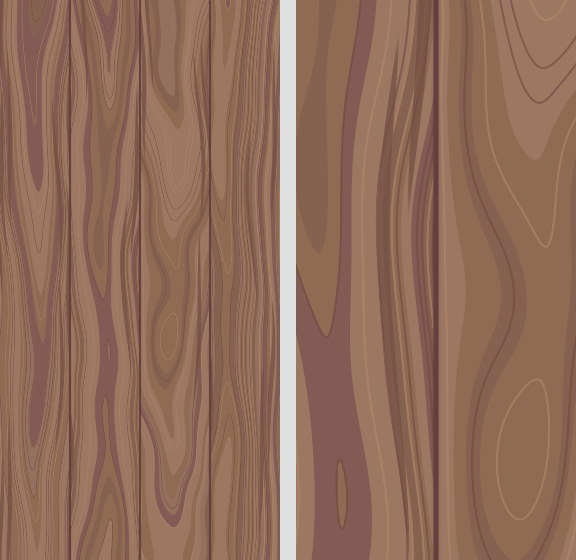
Left, the full canvas; right, a detail of the centre.
Reproduce this texture procedurally as a Shadertoy shader.

```glsl
// Four full-height wooden planks in flat tones, parted by dark vertical seams.
// Each plank is a set of contour bands of one field: a tapering cathedral arch
// bent by layered sines. Thin contour lines and dark slivers add the grain.

const float PLANK_COUNT = 4.0;
const float SEAM_HALF_WIDTH = 0.0030;   // in canvas widths
const float SEAM_SHADE_WIDTH = 0.008;
const float LINE_HALF_WIDTH = 0.0013;
const float LINE_CHANCE = 0.42;
const float LINE_STRENGTH = 0.6;
const float SLIVER_COLUMNS = 9.0;       // per plank
const float SLIVER_LENGTH = 2.6;        // in plank widths
const float SLIVER_CHANCE = 0.26;
const float SLIVER_STRENGTH = 0.75;

const vec3 SEAM_COLOR = vec3(0.39, 0.25, 0.24);
const vec3 SLIVER_COLOR = vec3(0.45, 0.31, 0.26);
const vec3 DARK_LINE = vec3(0.44, 0.29, 0.25);
const vec3 LIGHT_LINE = vec3(0.69, 0.53, 0.41);

// Wood tones; the last value is the cumulative share of bands
const vec4 TONES[5] = vec4[5](
    vec4(0.61, 0.47, 0.39, 0.34),
    vec4(0.56, 0.42, 0.33, 0.64),
    vec4(0.52, 0.38, 0.31, 0.76),
    vec4(0.51, 0.36, 0.33, 0.90),
    vec4(0.58, 0.44, 0.37, 1.01));

// Per plank: arch centre, bands across, bands per plank width of height, bend
const vec4 GRAIN[4] = vec4[4](
    vec4(0.55, 12.0, 1.15, 0.30),
    vec4(0.52, 12.0, 1.20, 0.60),
    vec4(0.48, 11.0, 2.20, 1.15),
    vec4(0.22, 13.0, 0.90, 0.40));

// Height, in plank widths, where each plank's arches turn over
const vec4 TURN_HEIGHT = vec4(-0.6, 3.2, -0.5, 3.4);

float hash(vec2 p) {
    return fract(sin(dot(p, vec2(127.1, 311.7))) * 43758.5);
}

vec3 bandTone(float band, float plank) {
    float pick = hash(vec2(band, plank + 3.7));
    vec3 tone = TONES[4].rgb;
    for (int i = 3; i >= 0; i--) {
        if (pick < TONES[i].a) tone = TONES[i].rgb;
    }
    return tone;
}

// Sideways sway shared by the bands and the slivers
vec2 sway(vec2 p, float seed) {
    p.x += 0.055 * sin(1.05 * p.y + seed);
    p.x += 0.030 * sin(2.30 * p.y + 4.0 * p.x + 2.3 * seed);
    return p;
}

// Height field whose whole-number contours part the bands
float grainField(vec2 p, vec4 grain, float turn, float seed) {
    float side = p.x - grain.x;
    float arch = sqrt(side * side + 0.006) + 0.6 * side * side + 0.15 * side;
    float rise = sqrt((p.y - turn) * (p.y - turn) + 0.2);
    float bend = sin(1.6 * p.y + 3.0 * p.x + seed)
               + 0.6 * sin(3.1 * p.y - 5.0 * p.x + 1.7 * seed)
               + 0.3 * sin(5.3 * p.y + 7.0 * p.x + 2.9 * seed);
    return grain.y * arch - grain.z * rise + grain.w * bend;
}

// Slim lens shapes scattered in staggered columns, away from the arch centre
float slivers(vec2 p, float centre, float plank, float blur) {
    float column = floor(p.x * SLIVER_COLUMNS);
    float shift = hash(vec2(column, plank + 11.0));
    vec2 grid = vec2(p.x * SLIVER_COLUMNS, p.y / SLIVER_LENGTH + shift);
    vec2 local = fract(grid) - 0.5;
    float chance = hash(floor(grid) + 17.0 * plank);
    float offCentre = abs((column + 0.5) / SLIVER_COLUMNS - centre);
    float halfWidth = 0.26 * (1.0 - 4.0 * local.y * local.y);
    float shape = 1.0 - smoothstep(-blur, blur, abs(local.x) - halfWidth);
    return shape * step(chance, SLIVER_CHANCE) * step(0.25, offCentre)
         * smoothstep(0.0, 0.08, halfWidth);
}

void mainImage(out vec4 fragColor, in vec2 fragCoord) {
    vec2 uv = fragCoord / iResolution.x;
    float pixel = 1.0 / iResolution.x;

    // Plank coordinates: one plank width is one unit
    float plank = clamp(floor(uv.x * PLANK_COUNT), 0.0, PLANK_COUNT - 1.0);
    int index = int(plank);
    float seed = 2.4 * plank + 0.9;
    vec2 p = sway(vec2(uv.x * PLANK_COUNT - plank, uv.y * PLANK_COUNT), seed);

    // Flat bands with smoothed borders
    float field = grainField(p, GRAIN[index], TURN_HEIGHT[index], seed);
    float slope = max(length(vec2(dFdx(field), dFdy(field))), 0.0001);
    float band = floor(field);
    float edge = clamp((field - band - 1.0) / slope + 1.0, 0.0, 1.0);
    vec3 color = mix(bandTone(band, plank), bandTone(band + 1.0, plank), edge);

    // Thin lines on some borders and some band middles
    float lineId = floor(2.0 * field + 0.5);
    float lineDistance = abs(field - 0.5 * lineId) / slope * pixel;
    float line = 1.0 - smoothstep(LINE_HALF_WIDTH - 0.5 * pixel,
                                  LINE_HALF_WIDTH + 0.5 * pixel, lineDistance);
    line *= step(hash(vec2(lineId, plank + 29.0)), LINE_CHANCE);
    float lightness = step(0.45, hash(vec2(lineId, plank + 41.0)));
    color = mix(color, mix(DARK_LINE, LIGHT_LINE, lightness), LINE_STRENGTH * line);

    // Dark slivers
    float blur = SLIVER_COLUMNS * PLANK_COUNT * pixel * 0.6;
    float sliver = slivers(p, GRAIN[index].x, plank, blur);
    color = mix(color, SLIVER_COLOR, SLIVER_STRENGTH * sliver);

    // Seams between planks, with a soft shade beside them
    float nearest = clamp(floor(uv.x * PLANK_COUNT + 0.5), 1.0, PLANK_COUNT - 1.0);
    float seam = abs(uv.x - nearest / PLANK_COUNT);
    color *= 1.0 - 0.12 * (1.0 - smoothstep(0.0, SEAM_SHADE_WIDTH, seam));
    color = mix(SEAM_COLOR, color, smoothstep(SEAM_HALF_WIDTH - 0.5 * pixel,
                                              SEAM_HALF_WIDTH + 0.5 * pixel, seam));
    fragColor = vec4(color, 1.0);
}
```
